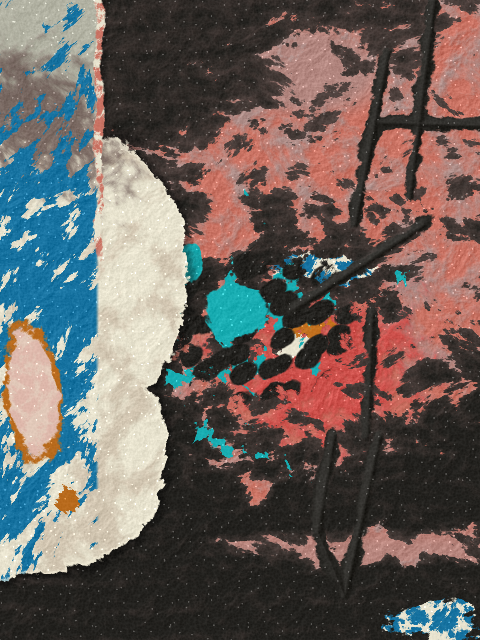
Write a Shadertoy shader that draws this texture.

```glsl
// Scraped, torn paint: a cream flap over blue at the left, a dark ground with
// worn coral, turquoise and ochre at the right. Layered cellular noise frays
// soft ellipses into patches; offset samples of it light the relief.
const vec3 INK = vec3(.135, .13, .118), BROWN = vec3(.32, .265, .25);
const vec3 CREAM = vec3(.91, .89, .81), TAN = vec3(.78, .72, .64);
const vec3 MAUVE = vec3(.68, .55, .53), CORAL = vec3(.79, .45, .39);
const vec3 RED = vec3(.8, .31, .29), OCHRE = vec3(.76, .44, .12);
const vec3 TURQUOISE = vec3(.1, .68, .7), BLUE = vec3(.09, .45, .63);

// Worn coral areas: centre, radii
const vec4 WORN[9] = vec4[](
    vec4(.61, .77, .19, .16), vec4(.43, .75, .15, .06), vec4(.48, .88, .07, .05),
    vec4(.73, .85, .07, .2), vec4(.7, .55, .09, .12), vec4(.48, .43, .17, .12),
    vec4(.34, .64, .05, .05), vec4(.62, .145, .2, .022), vec4(.4, .24, .022, .02));

// Raised dark ridges: start, end
const vec4 RIDGES[8] = vec4[](
    vec4(.677, 1, .638, .69), vec4(.66, .65, .46, .52), vec4(.605, .92, .553, .65),
    vec4(.58, .51, .573, .32), vec4(.592, .32, .537, .07), vec4(.52, .32, .495, .17),
    vec4(.495, .17, .537, .07), vec4(.59, .81, .75, .805));

vec2 hash2(vec2 p) {
    return fract(sin(p * mat2(127.1, 311.7, 269.5, 183.3)) * 43758.5);
}

// Distance to the nearest cell point
float cells(vec2 p) {
    vec2 id = floor(p);
    float nearest = 4.;
    for (int i = 0; i < 9; i++) {
        vec2 cell = id + vec2(i % 3 - 1, i / 3 - 1);
        nearest = min(nearest, distance(p, cell + hash2(cell)));
    }
    return nearest;
}

// Five layers of cells, centred on zero
float rough(vec2 p) {
    p += .25 * sin(p.yx * 1.7 + 1.3 * sin(p * .9));
    float sum = 0., amp = 1.45;
    for (int i = 0; i < 5; i++) {
        sum += amp * (cells(p) - .43);
        amp *= .62;
        p = mat2(1.6, 1.2, -1.2, 1.6) * p + 7.3;
    }
    return sum;
}

// One at the centre, zero on the rim
float blob(vec2 p, float x, float y, float rx, float ry) {
    return 1. - length((p - vec2(x, y)) / vec2(rx, ry));
}
float cover(float v, float soft) { return smoothstep(-soft, soft, v); }
void coat(inout vec3 col, vec3 tint, float v, float soft) { col = mix(col, tint, cover(v, soft)); }
vec2 turn(vec2 p, float a) { return mat2(cos(a), -sin(a), sin(a), cos(a)) * p; }

float ridgeDistance(vec2 p) {
    float nearest = 1.;
    for (int i = 0; i < 8; i++) {
        vec2 a = p - RIDGES[i].xy, b = RIDGES[i].zw - RIDGES[i].xy;
        nearest = min(nearest, length(a - b * clamp(dot(a, b) / dot(b, b), 0., 1.)));
    }
    return nearest;
}

// Signed distance to the flap, negative inside
float flapDistance(vec2 p) {
    float strips = min(max(p.x - .155, .55 - p.y), max(p.x - .11, .1 - p.y));
    float bulge = -.14 * blob(p, .156, .57, .137, .215);
    return min(strips, min(bulge, -.16 * blob(p, .104, .297, .156, .185)));
}

vec3 darkSide(vec2 p, float broad, float scrape, float fine, float relief) {
    float bristle = sin(p.y * 210. + 2. * sin(p.x * 9.)) * sin(p.y * 83. + sin(p.x * 6.));
    float worn = -2.;
    for (int i = 0; i < 9; i++) worn = max(worn, blob(p, WORN[i].x, WORN[i].y, WORN[i].z, WORN[i].w));
    float veil = .75 * smoothstep(-.8, .3, worn + .6 * scrape) + .25 * smoothstep(.4, 1., p.y);
    vec3 col = mix(INK, BROWN, clamp(veil + .12 * bristle + .25 * fine, 0., 1.));

    // Worn coral, mauve at the top and in the low band
    float pale = max(.35 + .9 * broad + .5 * fine, .8 * cover(blob(p, .48, .89, .12, .07), .3));
    pale = max(pale, .7 * smoothstep(.22, .14, p.y));
    vec3 skin = mix(CORAL, MAUVE, clamp(pale, 0., 1.));
    coat(skin, RED, blob(p, .5, .43, .15, .13) + .6 * fine - .1, .5);
    coat(col, skin + .08 * relief, .9 * worn + .95 * scrape + .05 * bristle - .1, .09);

    // Blue and white flecks, ochre, turquoise under dark lumps
    float flecks = max(blob(p, .51, .578, .06, .025), blob(p, .67, .03, .06, .03));
    coat(col, mix(BLUE, CREAM, cover(fine, .15)), flecks + .8 * scrape, .08);
    coat(col, CREAM, blob(p, .46, .462, .028, .025) + .8 * fine, .08);
    coat(col, OCHRE, blob(p, .482, .495, .034, .022) + .7 * fine, .08);
    coat(col, TURQUOISE, .7 * blob(p, .39, .48, .1, .12) + 1.3 * broad - .45, .06);
    float lump = .46 - cells(turn(p, .6) * vec2(20, 30)) + .12 * broad;
    coat(col, INK + .05 * relief, min(lump, .8 * blob(p, .41, .49, .14, .11) + .2 * fine), .05);
    float pool = max(blob(p, .364, .512, .05, .044), blob(p, .3, .59, .02, .03));
    coat(col, TURQUOISE + .03 * relief, pool + .25 * broad, .05);

    // Ridges, lit from the upper left
    float ridge = ridgeDistance(p + .006 * broad);
    float lit = ridgeDistance(p + vec2(-.004, .004)) - ridgeDistance(p);
    coat(col, INK * 1.15, .009 + .008 * scrape - ridge, .002);
    return col + 12. * lit * smoothstep(.012, .004, ridge) + .035 * relief;
}

vec3 flapSide(vec2 p, float broad, float fine, float relief) {
    vec3 col = mix(CREAM, TAN, .7 * cover(broad - .25, .4));
    col = mix(col, vec3(.7, .7, .64), smoothstep(.78, .88, p.y));
    float shade = blob(turn(p - vec2(.06, .81), -.5), 0., 0., .15, .09);
    col = mix(col, BROWN * 1.3, .85 * cover(shade + .5 * fine - .1, .5));

    // Blue scraped along a slant, ending at the seam
    float blue = max(blob(p, .07, .56, .13, .23), blob(p, .02, .23, .06, .08));
    blue = .8 * blue + 1.1 * rough(turn(p, .9) * vec2(13, 30)) - .05;
    coat(col, BLUE, min(blue, 25. * (.152 - p.x)), .09);
    col += .09 * relief;

    // Pink oval in an orange outline, and an orange spot
    float oval = blob(turn(p - vec2(.052, .388), .12), 0., 0., .042, .105) + .18 * broad;
    coat(col, mix(vec3(.87, .72, .67), CREAM, .4 * cover(fine, .4)), oval, .06);
    float spot = blob(p, .108, .22, .019, .023) + .5 * fine;
    coat(col, OCHRE * .95, max(.07 + .12 * fine - abs(oval), spot), .05);
    return col;
}

void mainImage(out vec4 fragColor, in vec2 fragCoord) {
    vec2 p = fragCoord / iResolution.y;
    float broad = rough(p * 11. + 3.), scrape = rough(p * vec2(14, 21) + 19.);
    float fine = rough(p * 34.), relief = fine - rough((p + vec2(-.002, .002)) * 34.);

    // Flap with a cast shadow and a pale torn rim
    float edge = flapDistance(p) + mix(.011, .004, smoothstep(.76, .8, p.y)) * (broad + .4 * fine);
    vec3 col = darkSide(p, broad, scrape, fine, relief) * mix(.6, 1., smoothstep(0., .018, edge));
    coat(col, flapSide(p, broad, fine, relief), -edge, .0015);
    col = mix(col, CREAM * 1.06, .6 * cover(.002 - abs(edge + .002), .0015));

    // Pink torn seam
    float seam = abs(p.x - .155 - .004 * sin(p.y * 47.) - .004 * broad);
    float torn = cover(.005 + .004 * scrape - seam, .0015) * smoothstep(.57, .62, p.y);
    col = mix(col, mix(CORAL, CREAM, cover(fine, .3)), torn);

    // Grain and pale dust
    col += .05 * (cells(p * 230.) - .45) + .22 * smoothstep(.09, .03, cells(p * 48.));
    fragColor = vec4(clamp(col, 0., 1.), 1);
}
```
